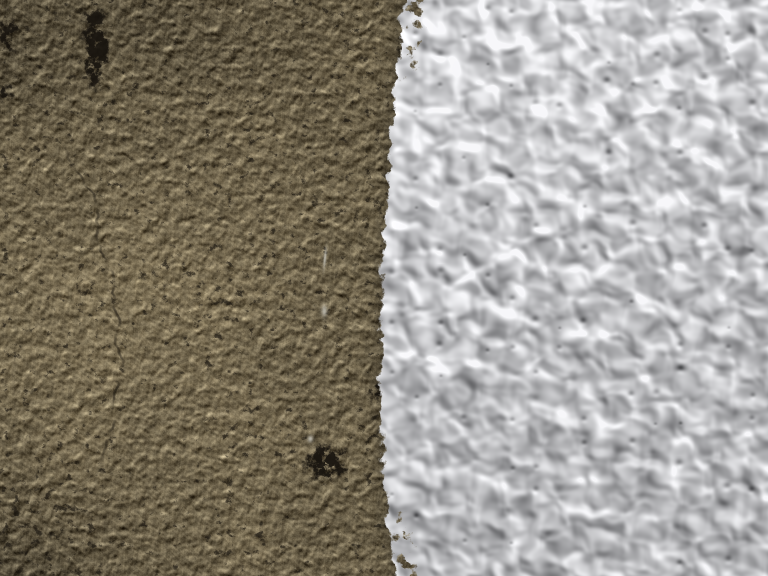
This texture is drawn by a Shadertoy shader. Its source:

```glsl
// A wall in two halves: rough brown plaster at the left, thick glossy white paint at the right.
// Both are height fields, dense crumbs of noise and merged round bowls, shaded by height and by
// slope towards the light; a curved ragged border joins them, with stains and flecks on top.

const vec3 PLASTER = vec3(0.418, 0.376, 0.287);
const vec3 PLASTER_DARK = vec3(0.085, 0.070, 0.050);
const vec3 PAINT = vec3(0.740, 0.742, 0.752);
const vec2 PLASTER_LIGHT = vec2(-0.35, 0.94);   // directions towards the light
const vec2 PAINT_LIGHT = vec2(0.45, 0.89);
const float BORDER_X = 0.660;           // leftmost reach of the paint
const float BORDER_Y = 0.32;            // height of that reach
const float BOWL_SCALE = 20.0;
const float PAINT_RELIEF = 1.35;        // shading by slope
const float PAINT_DEPTH = 0.62;         // shading by height
const float GRAIN_SCALE = 46.0;
const float CRUMB_SCALE = 60.0;
const float GRAIN_RELIEF = 0.46;

vec2 hash2(vec2 p) {
    vec3 q = fract(p.xyx * vec3(0.1031, 0.1030, 0.0973));
    q += dot(q, q.yzx + 33.33);
    return fract((q.xx + q.yz) * q.zy);
}

float corner(vec2 cell, vec2 offset) {
    float angle = 6.2832 * hash2(cell).x;
    return dot(vec2(cos(angle), sin(angle)), offset);
}

// Gradient noise, about -0.7 to 0.7
float noise(vec2 p) {
    vec2 i = floor(p), f = fract(p);
    vec2 u = f * f * f * (f * (f * 6.0 - 15.0) + 10.0);
    vec2 e = vec2(0.0, 1.0);
    return mix(mix(corner(i, f), corner(i + e.yx, f - e.yx), u.x),
               mix(corner(i + e.xy, f - e.xy), corner(i + e.yy, f - e.yy), u.x), u.y);
}

float fbm(vec2 p) {
    float sum = 0.0, amp = 1.0;
    for (int i = 0; i < 4; i++) {
        sum += amp * noise(p);
        p = mat2(1.6, 1.2, -1.2, 1.6) * p + 17.3;
        amp *= 0.55;
    }
    return sum;
}

// Smoothly merged round bowls: low at scattered centres, high on the ridges between
float bowls(vec2 p) {
    vec2 cell = floor(p);
    float sum = 0.0;
    for (int y = -1; y <= 1; y++)
        for (int x = -1; x <= 1; x++) {
            vec2 c = cell + vec2(x, y);
            vec2 d = p - c - 0.1 - 0.8 * hash2(c + 13.0);
            sum += exp(-7.0 * dot(d, d));
        }
    return -log(sum + 0.03) / 7.0;
}

float paintHeight(vec2 p) {
    vec2 q = mat2(0.97, 0.24, -0.24, 0.97) * p * BOWL_SCALE;
    q += 0.22 * vec2(noise(q * 1.3 + 5.0), noise(q * 1.3 + 31.0));
    return 0.55 * bowls(q) + 0.27 * noise(q * vec2(1.5, 1.2) + 9.0) + 0.15 * noise(q * 2.5 + 3.0);
}

// Small raised crumbs over rolling grain
float grainHeight(vec2 p) {
    float crumb = smoothstep(0.05, 0.45, noise(p * CRUMB_SCALE * vec2(0.9, 1.1) + 40.0));
    return 0.85 * fbm(p * GRAIN_SCALE) + 0.40 * crumb;
}

// Sparse small craters: dark above, light below
float craters(vec2 p) {
    vec2 g = p * 24.0, cell = floor(g);
    vec2 rnd = hash2(cell + 71.0);
    vec2 d = g - cell - 0.3 - 0.4 * rnd;
    float size = 0.07 + 0.10 * rnd.y;
    return step(rnd.x, 0.20) * exp(-dot(d, d) / (size * size)) * (-0.12 - 2.4 * d.y);
}

float blob(vec2 p, vec2 centre, vec2 size) {
    vec2 d = (p - centre) / size;
    return exp(-dot(d, d));
}

vec3 plaster(vec2 p) {
    float h = grainHeight(p);
    float lit = h - grainHeight(p + PLASTER_LIGHT * 0.0052);
    float patches = fbm(p * 5.0 + 4.0);
    float tone = 0.97 + 0.12 * patches + 0.16 * blob(p, vec2(0.20, 0.40), vec2(0.35, 0.45));
    tone *= 1.0 - 0.22 * blob(p, vec2(0.0, 1.0), vec2(0.40, 0.22));
    tone *= 1.0 - 0.28 * blob(p, vec2(0.0, 0.0), vec2(0.22, 0.20));
    vec3 col = PLASTER * tone + (GRAIN_RELIEF * lit + 0.05 * h) * vec3(0.68, 0.65, 0.56);
    col *= 1.0 + 0.18 * noise(p * 95.0);

    // Crowded small pits, then black stains broken up by the grain
    float pit = smoothstep(0.25, 0.75, fbm(p * vec2(54.0, 64.0) + 50.0) + 0.25 * patches);
    float stain = 0.95 * blob(p, vec2(0.166, 0.92), vec2(0.027, 0.085));
    stain += 0.7 * blob(p, vec2(0.015, 0.94), vec2(0.030, 0.05));
    stain += 0.6 * blob(p, vec2(0.01, 0.84), vec2(0.02, 0.03));
    stain += 0.95 * blob(p, vec2(0.567, 0.197), vec2(0.042, 0.036));
    stain += 0.7 * blob(p, vec2(0.652, 0.32), vec2(0.015, 0.025));
    stain = smoothstep(0.35, 0.80, stain * (0.95 + 1.3 * fbm(p * 52.0 + 8.0)));
    float crackX = 0.205 - 0.75 * (p.y - 0.4) * (p.y - 0.4) + 0.022 * fbm(vec2(p.y * 13.0, 2.0));
    float crack = smoothstep(0.0040, 0.0005, abs(p.x - crackX)) * smoothstep(-0.3, 0.2, noise(p * 30.0));
    crack *= smoothstep(0.17, 0.25, p.y) * smoothstep(0.78, 0.68, p.y);
    col = mix(col, PLASTER_DARK, max(max(0.68 * pit, 0.92 * stain), 0.5 * crack));

    // Pale flecks
    float fleck = blob(p, vec2(0.564 + 0.1 * (p.y - 0.55), 0.552), vec2(0.0025, 0.017));
    fleck += blob(p, vec2(0.563, 0.460), vec2(0.005, 0.010));
    fleck += blob(p, vec2(0.539, 0.238), vec2(0.005, 0.006));
    return mix(col, vec3(0.78, 0.77, 0.73), 0.8 * min(fleck, 1.0));
}

vec3 paint(vec2 p) {
    float h = paintHeight(p);
    float lit = h - paintHeight(p + PAINT_LIGHT * 0.0065);
    float glow = 0.09 * blob(p, vec2(0.85, 1.0), vec2(0.45, 0.40)) - 0.03 * smoothstep(0.5, 0.0, p.y);
    float shade = glow + PAINT_RELIEF * lit + PAINT_DEPTH * (h - 0.09) + craters(p);
    return min(PAINT + shade, vec3(0.97, 0.97, 0.98));
}

void mainImage(out vec4 fragColor, in vec2 fragCoord) {
    vec2 p = fragCoord / iResolution.y;
    float soft = 1.5 / iResolution.y;

    // Distance into the paint; bare gaps open near the border at top and bottom
    float rise = p.y - BORDER_Y;
    float border = BORDER_X + rise * rise * (rise > 0.0 ? 0.095 : 0.28);
    float inside = p.x - border + 0.009 * fbm(vec2(p.y * 16.0, 1.0)) + 0.010 * fbm(p * 48.0);
    float gapZone = blob(p, vec2(border + 0.022, p.y), vec2(0.026, 1.0)) * smoothstep(0.26, 0.44, abs(p.y - 0.5));
    float gap = smoothstep(0.42, 0.70, gapZone * (0.42 + fbm(p * 38.0 + 21.0)));
    float cover = smoothstep(-soft, soft, inside) * (1.0 - gap);

    vec3 wall = plaster(p) * (1.0 - 0.25 * exp(-abs(inside) * 75.0));
    vec3 coat = paint(p) + 0.05 * exp(-abs(inside) * 45.0);
    fragColor = vec4(clamp(mix(wall, coat, cover), 0.0, 1.0), 1.0);
}
```
